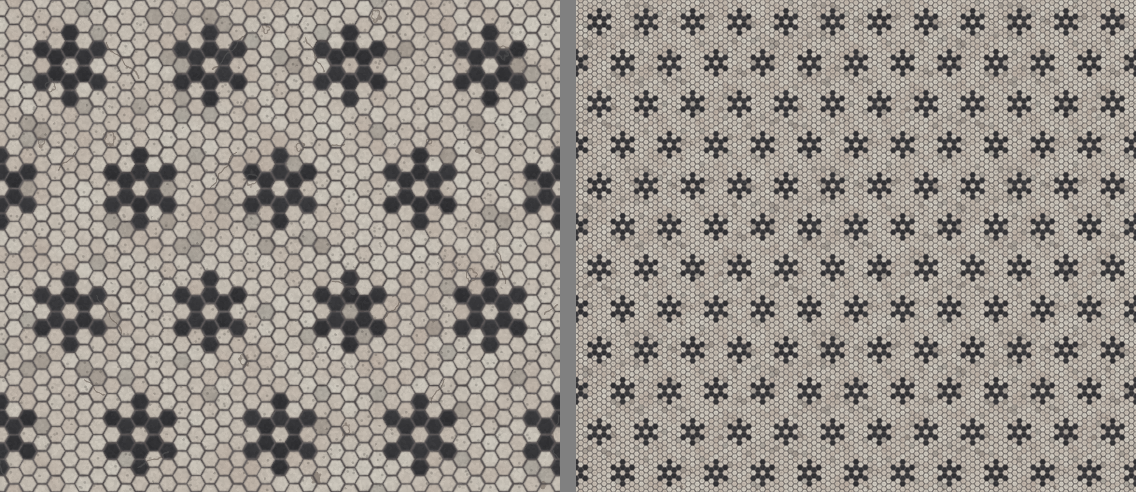
Left: one tile. Right: repeated 3 by 3.
Reproduce this pattern procedurally as a WebGL 1 fragment shader.

```glsl
precision highp float;
// Worn hexagonal floor mosaic: 40 columns by 30 rows of cream tiles in dark grout,
// with 4 x 2 staggered pairs of black twelve-tile flowers. Tiles are distance functions;
// wear comes from wrapped cellular noise, layered sines and scattered marks.
uniform vec2 u_resolution;

const float TAU = 6.2831853;
const vec2 GRID = vec2(40.0, 30.0);            // columns and rows of tiles
const vec2 HEX = vec2(0.8660254, 1.0);         // column and row pitch, in tile heights
const vec2 FLOWER_PERIOD = vec2(10.0, 15.0);   // in columns and rows
const vec2 FLOWER_ORIGIN = vec2(0.0, 3.5);

float hash(vec2 p) {
  return fract(sin(dot(p, vec2(12.99, 78.23))) * 43758.5);
}

vec2 hash2(vec2 p) {
  return vec2(hash(p), hash(p + 17.3));
}

// Distance to the nearest scattered point (x) and that point's random value (y)
vec2 cellular(vec2 uv, vec2 count) {
  vec2 p = uv * count;
  vec2 base = floor(p);
  vec2 nearest = vec2(9.0, 0.0);
  for (int y = -1; y <= 1; y++) {
    for (int x = -1; x <= 1; x++) {
      vec2 cell = base + vec2(float(x), float(y));
      vec2 id = mod(cell + 0.5, count);
      float d = length(cell + hash2(id) - p);
      if (d < nearest.x) nearest = vec2(d, hash(id + 5.7));
    }
  }
  return nearest;
}

// Broad stains, about -1 to 1; whole frequencies make them wrap
float stains(vec2 uv) {
  vec2 a = uv * TAU;
  float warp = 1.3 * sin(2.0 * a.y + a.x);
  return 0.45 * sin(3.0 * a.x + warp) + 0.3 * sin(5.0 * a.y - 2.0 * a.x + warp)
       + 0.25 * sin(9.0 * a.x + 7.0 * a.y + 2.0 * warp);
}

// Centre of the hexagon holding p, in columns and rows
vec2 hexCentre(vec2 p) {
  vec2 even = vec2(2.0 * floor(p.x * 0.5 + 0.5), floor(p.y) + 0.5);
  vec2 odd = vec2(2.0 * floor(p.x * 0.5) + 1.0, floor(p.y + 0.5));
  return length((p - even) * HEX) < length((p - odd) * HEX) ? even : odd;
}

float hexDistance(vec2 p, float apothem) {
  vec2 k = vec2(-0.8660254, 0.5);
  p = abs(p);
  p -= 2.0 * min(dot(k, p), 0.0) * k;
  p -= vec2(clamp(p.x, -0.57735 * apothem, 0.57735 * apothem), apothem);
  return length(p) * sign(p.y);
}

float flowerRadius(vec2 centre, vec2 origin) {
  vec2 d = mod(centre - origin + 0.5 * FLOWER_PERIOD, FLOWER_PERIOD) - 0.5 * FLOWER_PERIOD;
  return length(d * HEX);
}

// Black tiles: the ring of six around a flower's centre, and the six tips beyond it
float isBlack(vec2 centre) {
  float r = min(flowerRadius(centre, FLOWER_ORIGIN),
                flowerRadius(centre, FLOWER_ORIGIN + 0.5 * FLOWER_PERIOD));
  return min(abs(r - 1.0), abs(r - 2.0)) < 0.1 ? 1.0 : 0.0;
}

// Hairline cracks (x) and rough chips or rings (y), scattered over the floor
vec2 damage(vec2 uv, float rough, float soft) {
  vec2 marks = vec2(0.0);
  for (int i = 0; i < 16; i++) {
    vec2 seed = vec2(float(i) + 1.0, 3.7);
    vec2 d = (fract(uv - hash2(seed) + 0.5) - 0.5) * GRID * HEX;
    float angle = TAU * hash(seed + 2.1);
    float along = dot(d, vec2(cos(angle), sin(angle)));
    float across = dot(d, vec2(-sin(angle), cos(angle))) + 0.07 * sin(along * 5.0) + 0.1 * rough;
    float reach = 0.4 + 1.1 * hash(seed + 4.9);
    float crack = length(vec2(max(abs(along) - reach, 0.0), across)) - 0.012;
    marks.x = max(marks.x, 1.0 - smoothstep(0.0, soft, crack));

    vec2 e = (fract(uv - hash2(seed + 31.0) + 0.5) - 0.5) * GRID * HEX;
    float size = 0.12 + 0.2 * hash(seed + 8.3);
    float chip = length(e * vec2(1.0, 0.8)) + 0.25 * rough - size;
    if (mod(float(i), 4.0) > 0.5) chip = abs(chip) - 0.015;
    marks.y = max(marks.y, 1.0 - smoothstep(0.0, soft * 1.4, chip));
  }
  return marks;
}

void main() {
  vec2 uv = gl_FragCoord.xy / u_resolution;
  float soft = max(GRID.y / u_resolution.y, 0.035);

  // Wear layers
  float stain = stains(uv);
  vec2 mottle = cellular(uv, vec2(110.0, 96.0));
  vec2 grain = cellular(uv, vec2(240.0, 210.0));
  float rough = mottle.x - 0.45;
  vec2 marks = damage(uv, rough, soft);

  // Tile shape, nudged and resized a little per tile
  vec2 p = uv * GRID;
  vec2 centre = hexCentre(p);
  vec2 id = mod(centre + 0.25, GRID);
  vec2 local = (p - centre) * HEX + (hash2(id + 0.6) - 0.5) * 0.035;
  float apothem = 0.452 + 0.018 * (hash(id + 9.2) - 0.5);
  float d = hexDistance(local, apothem - 0.07) - 0.07 + 0.025 * rough;
  float tileMask = 1.0 - smoothstep(-soft, soft, d);
  float rim = smoothstep(-0.12, 0.0, d);

  // Tile glaze
  float tone = clamp(0.62 + 0.6 * (hash(id) - 0.5) - 0.25 * stain, 0.0, 1.0);
  vec3 cream = mix(vec3(0.71, 0.66, 0.615), vec3(0.785, 0.765, 0.725), tone);
  cream *= 1.0 - 0.14 * step(0.93, hash(id + 3.4));
  cream *= 1.0 + 0.06 * (grain.y - 0.5) - 0.05 * rough;
  cream *= 1.0 - 0.18 * step(0.88, mottle.y) * (1.0 - smoothstep(0.12, 0.4, mottle.x));
  cream *= 1.0 - 0.1 * rim;
  vec3 black = vec3(0.205, 0.205, 0.215) + 0.035 * (hash(id + 6.1) - 0.5);
  black += 0.025 * (grain.y - 0.5) + 0.04 * rim + 0.02 * local.y;
  float dark = isBlack(centre);
  vec3 tile = mix(cream, black, dark);

  // Cracks and chips darken cream and scuff black
  vec3 scuff = mix(vec3(0.4, 0.36, 0.33), vec3(0.33), dark);
  tile = mix(tile, scuff, max(0.6 * marks.x, 0.55 * marks.y));

  vec3 grout = vec3(0.35, 0.33, 0.33) + 0.06 * (mottle.y - 0.5) + 0.03 * stain;
  gl_FragColor = vec4(mix(grout, tile, tileMask), 1.0);
}
```
